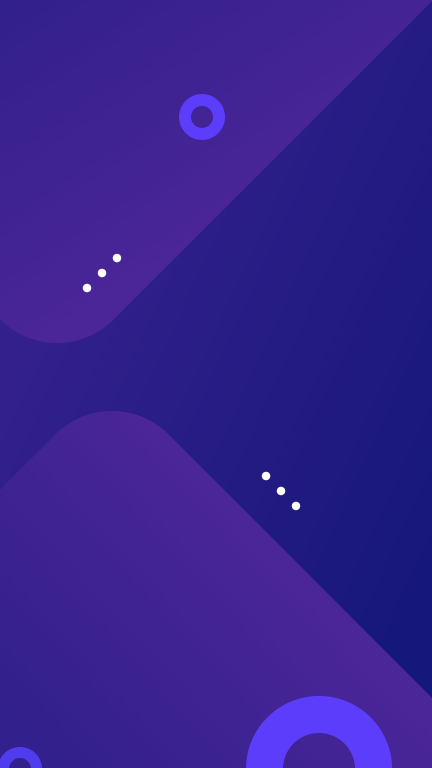
Reproduce this background procedurally as a WebGL 1 fragment shader.

```glsl
precision highp float;
// Two large rounded diagonal panels over a deep blue ground, with rings and dots.
// Each panel is a right-angled wedge distance function filled with a linear
// gradient; rings and dots are circle distances. Unit: canvas height.

uniform vec2 u_resolution;

const vec3 GROUND_LIGHT = vec3(0.200, 0.125, 0.550);
const vec3 GROUND_DARK  = vec3(0.082, 0.090, 0.475);
const vec3 PANEL_DARK   = vec3(0.195, 0.125, 0.548);
const vec3 PANEL_LIGHT  = vec3(0.292, 0.148, 0.598);
const vec3 RING_COLOR   = vec3(0.360, 0.240, 0.990);
const vec3 RING_DIM     = vec3(0.310, 0.235, 0.930);
const vec3 DOT_COLOR    = vec3(1.0);

const vec2 UPPER_CENTER = vec2(0.0742, 0.6576);
const vec2 LOWER_CENTER = vec2(0.1458, 0.3607);
const float CORNER_RADIUS = 0.1042;

const vec2 UPPER_DOTS = vec2(0.1133, 0.6250);
const vec2 LOWER_DOTS = vec2(0.3464, 0.3802);
const float DOT_STEP = 0.0195;
const float DOT_RADIUS = 0.0055;

// Antialiased coverage of a signed distance
float cover(float d) {
  return clamp(0.5 - d * u_resolution.y, 0.0, 1.0);
}

// Linear gradient running from point a to point b
vec3 gradient(vec2 p, vec2 a, vec2 b, vec3 from, vec3 to) {
  vec2 axis = b - a;
  return mix(from, to, clamp(dot(p - a, axis) / dot(axis, axis), 0.0, 1.0));
}

// Right-angled wedge pointing up, its tip rounded around the origin
float wedge(vec2 p) {
  vec2 q = vec2(p.y + p.x, p.y - p.x) * 0.70711;
  return length(max(q, 0.0)) + min(max(q.x, q.y), 0.0) - CORNER_RADIUS;
}

float ring(vec2 p, float radius, float halfWidth) {
  return abs(length(p) - radius) - halfWidth;
}

// Diagonal row of three dots
float dotRow(vec2 p, vec2 stride) {
  float d = 1.0;
  for (int i = 0; i < 3; i++) {
    d = min(d, length(p - float(i) * stride) - DOT_RADIUS);
  }
  return d;
}

void main() {
  vec2 p = gl_FragCoord.xy / u_resolution.y;

  // Ground
  vec3 color = gradient(p, vec2(0.0, 0.479), vec2(0.5625, 0.219),
                        GROUND_LIGHT, GROUND_DARK);

  // Panels
  vec3 upper = gradient(p, vec2(0.0, 1.0), vec2(0.2214, 0.6549),
                        PANEL_DARK, PANEL_LIGHT);
  vec3 lower = gradient(p, vec2(0.039, 0.0365), vec2(0.332, 0.3099),
                        PANEL_DARK, PANEL_LIGHT);
  vec2 flipped = (p - UPPER_CENTER) * vec2(1.0, -1.0);
  color = mix(color, upper, cover(wedge(flipped)));
  color = mix(color, lower, cover(wedge(p - LOWER_CENTER)));

  // Rings
  float bright = min(ring(p - vec2(0.2630, 0.8477), 0.0221, 0.0078),
                     ring(p - vec2(0.4154, -0.0013), 0.0710, 0.0241));
  float dim = ring(p - vec2(0.0260, -0.0013), 0.0215, 0.0072);
  color = mix(color, RING_COLOR, cover(bright));
  color = mix(color, RING_DIM, cover(dim));

  // Dots
  float dots = min(dotRow(p - UPPER_DOTS, vec2(DOT_STEP)),
                   dotRow(p - LOWER_DOTS, vec2(DOT_STEP, -DOT_STEP)));
  color = mix(color, DOT_COLOR, cover(dots));

  gl_FragColor = vec4(color, 1.0);
}
```
